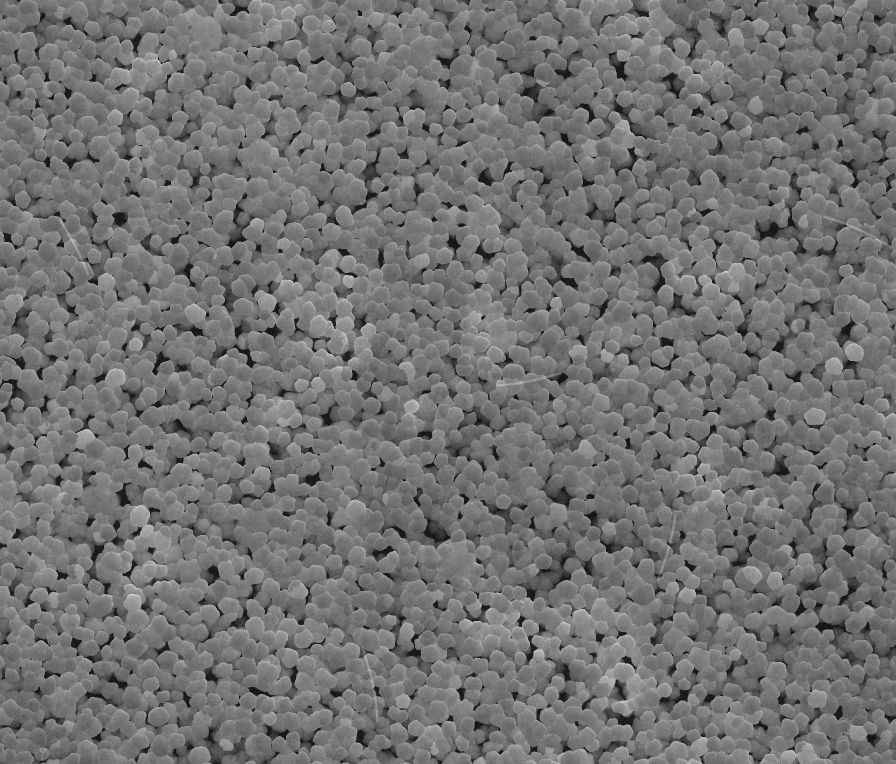
Reproduce this texture procedurally as a Shadertoy shader.

```glsl
struct Surface { float height; vec2 slope; float tone; };

vec3 hash3(vec2 p) {
    vec3 q = fract(vec3(p.xyx) * vec3(0.1031, 0.1030, 0.0973));
    q += dot(q, q.yxz + 33.33);
    return fract((q.xxy + q.yzz) * q.zyx);
}

float noise(vec2 p) {
    vec2 cell = floor(p), f = fract(p);
    f = f * f * (3.0 - 2.0 * f);
    float low = mix(hash3(cell).x, hash3(cell + vec2(1, 0)).x, f.x);
    float high = mix(hash3(cell + vec2(0, 1)).x, hash3(cell + vec2(1, 1)).x, f.x);
    return mix(low, high, f.y);
}

mat2 rotation(float angle) {
    float c = cos(angle), s = sin(angle);
    return mat2(c, s, -s, c);
}

// Scatter domed, slightly faceted grains and keep the highest surface
void addGrains(inout Surface top, vec2 p, float cells, float angle,
               vec2 radii, float depth, float chance) {
    mat2 turn = rotation(angle);
    vec2 g = turn * p * cells;
    vec2 home = floor(g);
    for (int j = -1; j <= 1; j++)
    for (int i = -1; i <= 1; i++) {
        vec2 cell = home + vec2(i, j);
        vec3 place = hash3(cell + cells * 7.3);
        vec3 shape = hash3(cell + cells * 3.1 + 57.0);
        if (shape.z > chance) continue;
        vec2 offset = g - cell - 0.5 - (place.xy - 0.5) * 0.8;
        float a = atan(offset.y, offset.x + 1e-5);
        float radius = mix(radii.x, radii.y, place.z * place.z);
        radius *= 1.0 + 0.05 * cos(5.0 * a + 6.28 * shape.x)
                      + 0.07 * cos(2.0 * a + 6.28 * shape.y);
        vec2 slope = offset / radius;
        float q = dot(slope, slope);
        if (q >= 1.0) continue;
        float height = depth * shape.z / chance + 0.75 * radius * sqrt(1.0 - q) / cells;
        if (height > top.height)
            top = Surface(height, slope * turn, fract(shape.x * 7.0 + shape.y * 5.0));
    }
}

// Sparse thin bright needles
float needles(vec2 p, float cells, float width) {
    vec2 g = p * cells, cell = floor(g);
    vec3 place = hash3(cell + 91.0), shape = hash3(cell + 17.0);
    vec2 d = rotation(shape.x * 3.14) * (fract(g) - 0.5 - (place.xy - 0.5) * 0.35);
    d.y += 0.3 * d.x * d.x;
    d.x = max(abs(d.x) - mix(0.1, 0.28, shape.y), 0.0);
    return step(shape.z, 0.3) * (1.0 - smoothstep(0.4, 1.0, length(d) / (width * cells)));
}

float shade(vec2 p) {
    // Uneven outlines
    vec2 warped = p + 0.0022 * (vec2(noise(p * 85.0), noise(p * 85.0 + 40.0)) - 0.5);

    Surface s = Surface(0.0, vec2(0), 0.5);
    addGrains(s, warped, 47.0, 0.3, vec2(0.38, 0.60), 0.020, 1.0);
    addGrains(s, warped, 43.0, 1.1, vec2(0.38, 0.60), 0.020, 1.0);
    addGrains(s, warped, 39.0, 2.0, vec2(0.34, 0.58), 0.018, 1.0);
    addGrains(s, warped, 50.0, 2.7, vec2(0.40, 0.62), 0.016, 1.0);
    addGrains(s, warped, 15.0, 0.7, vec2(0.24, 0.44), 0.009, 0.3);

    // Dark crevices, soft light from above, glowing rims
    float open = smoothstep(0.0, 0.018, s.height);
    float q = length(s.slope);
    float lit = dot(s.slope, normalize(vec2(0.25, 1.0)));
    float clump = smoothstep(0.66, 0.9, noise(p * 11.0 + 5.0));
    float tone = 0.455 + 0.09 * (s.tone - 0.5) + 0.06 * lit;
    tone += 0.08 * smoothstep(0.92, 1.0, s.tone) + 0.07 * clump;
    tone += (0.15 + 0.08 * clump) * pow(q, 5.0) * (0.6 + 0.4 * lit) * open;
    tone += 0.07 * (noise(p * 3.5) - 0.5) + 0.05 * (noise(p * 130.0) - 0.5);
    tone *= mix(0.22, 1.0, open);
    return tone + 0.14 * needles(p, 5.0, 0.0022);
}

void mainImage(out vec4 fragColor, in vec2 fragCoord) {
    // Four samples smooth the grain edges
    float tone = 0.0;
    for (int k = 0; k < 4; k++) {
        vec2 shift = vec2(k & 1, k >> 1) * 0.5 - 0.25;
        tone += 0.25 * shade((fragCoord + shift) / iResolution.y);
    }

    // Fine detector noise
    vec2 p = fragCoord / iResolution.y;
    vec3 speckle = hash3(floor(p * 436.0) + 11.0);
    tone += 0.07 * (dot(speckle, vec3(1.0 / 3.0)) - 0.5);
    fragColor = vec4(vec3(clamp(tone, 0.0, 1.0)), 1.0);
}
```
